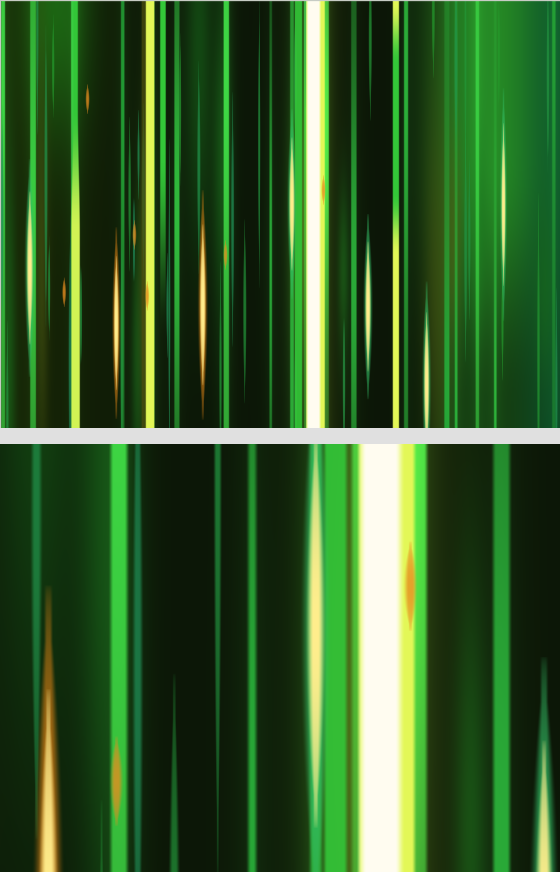
Top: the whole. Bottom: its middle third, enlarged.
A Shadertoy shader for this background:

```glsl
// Glowing vertical streaks of green, yellow and white light over a dark ground.

float hash(float n) {
    n = fract(n * .1031);
    n *= n + 33.33;
    n *= n + n;
    return fract(n);
}

// Straight band of half width r with smooth sides
float beam(float x, float center, float r) {
    return 1. - smoothstep(r - .0017, r + .0017, abs(x - center));
}

// Soft elliptical light
float glow(vec2 p, vec2 center, vec2 r) {
    vec2 d = (p - center) / r;
    return exp(-dot(d, d));
}

// Thin streak that tapers to a point at both ends
float needle(vec2 p, vec2 center, vec2 r) {
    vec2 d = abs(p - center) / r;
    float taper = max(1. - d.y * d.y, 0.);
    return sqrt(taper) * (1. - smoothstep(.2, 1., d.x / max(taper, .3)));
}

// Gathers evenly spread positions into bundles
float bundle(float t) {
    return t - .03 * sin(23.3 * (t - .27));
}

void mainImage(out vec4 fragColor, in vec2 fragCoord) {
    vec2 p = fragCoord / iResolution.xy;
    vec3 green = vec3(.2, .78, .22), yellow = vec3(.89, .97, .34);

    // Dark ground with green haze on the right and at the upper left
    vec3 col = mix(vec3(.085, .14, .02), vec3(.045, .085, .025), smoothstep(0., .35, p.x));
    float haze = smoothstep(.7, .86, p.x) * mix(.35, 1., smoothstep(.05, .65, p.y));
    col = mix(col, vec3(.14, .52, .14), haze);
    col = mix(col, vec3(.04, .3, .17), .8 * smoothstep(.89, 1., p.x));
    col += vec3(.03, .26, .05) * glow(p, vec2(.1, 1.), vec2(.06, .32));

    // Wide soft curtains, some of them olive
    for (float i = 0.; i < 13.; i++) {
        vec2 c = vec2(bundle((i + hash(i + 3.)) / 13.), hash(i + 21.));
        vec2 r = vec2(mix(.01, .028, hash(i + 41.)), mix(.2, .5, hash(i + 61.)));
        vec3 tint = mix(vec3(.09, .4, .1), vec3(.28, .31, .06), step(.72, hash(i + 81.)));
        col = mix(col, tint, .6 * glow(p, c, r));
    }

    // Long green lines with a faint halo
    for (float i = 0.; i < 19.; i++) {
        float x = bundle((i + .15 + .7 * hash(i + 107.)) / 19.);
        float r = mix(.0018, .0052, hash(i + 131.));
        float fade = mix(.2 + .6 * hash(i + 151.), 1., glow(p, vec2(x, hash(i + 171.)), vec2(1., .45)));
        vec3 tint = mix(vec3(.13, .6, .2), vec3(.25, .86, .27), hash(i + 191.));
        col += tint * .14 * fade * exp(-abs(p.x - x) / .01);
        col = mix(col, tint, fade * beam(p.x, x, r));
    }

    // Short fine hairs, green to teal
    for (float i = 0.; i < 42.; i++) {
        vec2 c = vec2(bundle(hash(i + 211.)), hash(i + 263.));
        vec2 r = vec2(mix(.0025, .0045, hash(i + 317.)), mix(.1, .4, hash(i + 367.)));
        vec3 tint = mix(vec3(.14, .6, .16), vec3(.12, .55, .36), hash(i + 419.));
        col = mix(col, tint, .75 * needle(p, c, r));
    }

    // Main beams, with colour shifting along their height
    float low = 1. - smoothstep(.45, .75, p.y);
    col = mix(col, mix(green, yellow, .9 * low), beam(p.x, .135, mix(.004, .0075, low)));
    col = mix(col, vec3(.3, .3, .05), .7 * beam(p.x, .262, .009));
    col = mix(col, yellow, beam(p.x, .268, .0075));
    col = mix(col, green, beam(p.x, .291, .005) * smoothstep(.2, .65, p.y));
    float ends = smoothstep(.15, .3, abs(p.y - .7));
    col = mix(col, mix(green, yellow, ends), beam(p.x, .707, .0055));

    // White-hot beam between green and yellow fringes
    col += vec3(.3, .32, .06) * exp(-abs(p.x - .565) / .018);
    col = mix(col, green, .9 * beam(p.x, .533, .0065));
    col = mix(col, yellow, beam(p.x, .5635, .0165));
    col = mix(col, vec3(1., .99, .94), smoothstep(.0145, .0085, abs(p.x - .56)));

    // Tapered flares with pale cores
    for (float i = 0.; i < 7.; i++) {
        vec2 c = vec2((i + .25 + .5 * hash(i + 503.)) / 7., .05 + .6 * hash(i + 523.));
        vec2 r = vec2(mix(.007, .011, hash(i + 541.)), mix(.17, .32, hash(i + 563.)));
        vec3 fringe = mix(vec3(.85, .5, .08), vec3(.2, .75, .4), step(.5, hash(i + 587.)));
        col = mix(col, fringe, .85 * needle(p, c, r));
        col = mix(col, vec3(1., .93, .55), needle(p, c, r * vec2(.65, .7)));
    }

    // Small orange sparks
    for (float i = 0.; i < 6.; i++) {
        vec2 c = vec2(hash(i + 607.), .3 + .55 * hash(i + 631.));
        col = mix(col, vec3(.9, .55, .12), .8 * needle(p, c, vec2(.0045, .035)));
    }

    // Thin pale rim on the top and left
    float rim = max(smoothstep(.996, .998, p.y), smoothstep(.997, .9985, 1. - p.x));
    col = mix(col, vec3(.78, .8, .77), rim);

    fragColor = vec4(clamp(col, 0., 1.), 1.);
}
```
